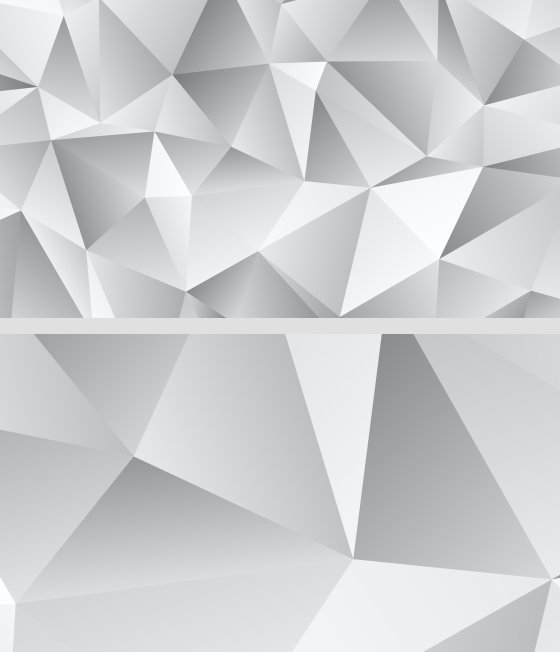
Top, the full canvas; bottom, a detail of the centre.
Give the GLSL for this background, as a Shadertoy shader.

```glsl
// Low-poly paper facets: a tilted, jittered lattice is split into triangles,
// and each triangle gets its own linear grey ramp, mostly lit from below.
// Facets are blended by edge coverage, so the seams stay crisp and smooth.

const float CELL_SIZE   = 0.245;            // lattice cell, in canvas heights
const float TILT        = 0.38;             // lattice rotation, radians
const float JITTER      = 0.80;             // vertex scatter, below 1 keeps cells simple
const float SLIVER_AREA = 0.15;             // doubled area below which a split is avoided
const float RAMP_SPREAD = 2.3;              // ramp direction scatter around down, radians
const float TONE_CURVE  = 0.85;             // below 1 favours bright facets
const vec2  DARK_RAMP   = vec2(0.45, 0.82); // shadow and light end, darkest facet
const vec2  LIGHT_RAMP  = vec2(0.97, 1.00); // shadow and light end, brightest facet
const vec3  COOL_TINT   = vec3(-0.006, 0.0, 0.009);
const vec2  SEED        = vec2(23.0, 41.0);
const vec2  TONE_STEP   = vec2(0.7549, 0.5698); // spreads tones evenly over cells

vec2 hash2(vec2 p) {
    vec3 q = fract(p.xyx * vec3(0.1031, 0.1030, 0.0973));
    q += dot(q, q.yzx + 33.33);
    return fract((q.xx + q.yz) * q.zy);
}

float cross2(vec2 a, vec2 b) { return a.x * b.y - a.y * b.x; }

// Signed doubled area, positive for counterclockwise corners
float area2(vec2 a, vec2 b, vec2 c) { return cross2(b - a, c - a); }

vec2 latticeVertex(vec2 id) {
    return id + (hash2(id + SEED) - 0.5) * JITTER;
}

// Distance to the line a-b, positive on its left
float edgeDistance(vec2 p, vec2 a, vec2 b) {
    return cross2(b - a, p - a) / length(b - a);
}

// Grey ramp running across the full extent of the triangle
float facetTone(vec2 p, vec2 a, vec2 b, vec2 c, vec2 cell, float side) {
    vec2 rnd = hash2(cell * 2.0 + vec2(side, 7.0) + SEED);
    float angle = TILT - 1.5708 + (rnd.x - 0.5) * 2.0 * RAMP_SPREAD;
    vec2 dir = vec2(cos(angle), sin(angle));
    vec3 corner = vec3(dot(a, dir), dot(b, dir), dot(c, dir));
    float start = min(corner.x, min(corner.y, corner.z));
    float end = max(corner.x, max(corner.y, corner.z));
    float along = clamp((dot(p, dir) - start) / (end - start), 0.0, 1.0);

    float level = fract(dot(cell, TONE_STEP) + 0.38 * side + 0.3 * rnd.y);
    vec2 ramp = mix(DARK_RAMP, LIGHT_RAMP, pow(level, TONE_CURVE));
    return mix(ramp.x, ramp.y, along);
}

// Accumulates (tone * coverage, coverage) of one facet
void addFacet(inout vec2 sum, vec2 p, vec2 a, vec2 b, vec2 c,
              vec2 cell, float side, float pixel) {
    float inside = min(edgeDistance(p, a, b),
                   min(edgeDistance(p, b, c), edgeDistance(p, c, a)));
    float coverage = clamp(0.5 + inside / pixel, 0.0, 1.0);
    if (coverage > 0.0)
        sum += coverage * vec2(facetTone(p, a, b, c, cell, side), 1.0);
}

// Splits a lattice cell along a random diagonal that avoids slivers
void addCell(inout vec2 sum, vec2 p, vec2 cell, float pixel) {
    vec2 a = latticeVertex(cell);
    vec2 b = latticeVertex(cell + vec2(1.0, 0.0));
    vec2 c = latticeVertex(cell + vec2(1.0, 1.0));
    vec2 d = latticeVertex(cell + vec2(0.0, 1.0));

    float splitAC = min(SLIVER_AREA, min(area2(a, b, c), area2(a, c, d)));
    float splitBD = min(SLIVER_AREA, min(area2(a, b, d), area2(b, c, d)));
    float coin = (hash2(cell + SEED.yx).x - 0.5) * 0.001;

    if (splitAC + coin > splitBD) {
        addFacet(sum, p, a, b, c, cell, 0.0, pixel);
        addFacet(sum, p, a, c, d, cell, 1.0, pixel);
    } else {
        addFacet(sum, p, a, b, d, cell, 0.0, pixel);
        addFacet(sum, p, b, c, d, cell, 1.0, pixel);
    }
}

void mainImage(out vec4 fragColor, in vec2 fragCoord) {
    // Canvas heights to tilted lattice units
    float s = sin(TILT), c = cos(TILT);
    vec2 p = mat2(c, s, -s, c) * (fragCoord / iResolution.y) / CELL_SIZE;
    float pixel = 1.0 / (iResolution.y * CELL_SIZE);

    // Jittered cells can reach into their direct neighbours
    vec2 sum = vec2(0.0);
    for (int y = -1; y <= 1; y++)
        for (int x = -1; x <= 1; x++)
            addCell(sum, p, floor(p) + vec2(x, y), pixel);

    float tone = sum.x / max(sum.y, 0.0001);
    fragColor = vec4(clamp(tone + COOL_TINT, 0.0, 1.0), 1.0);
}
```
